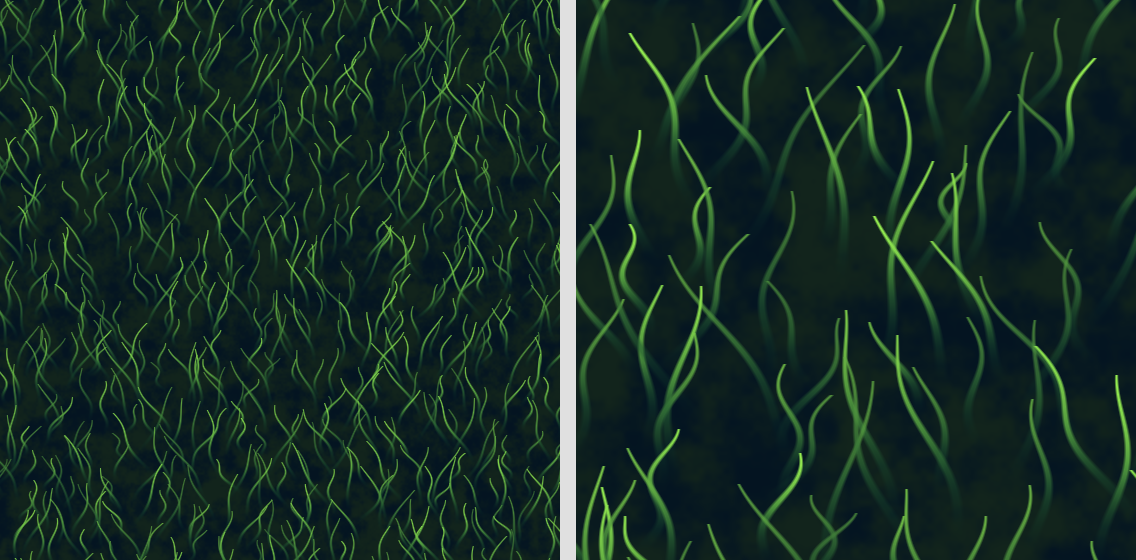
Left, the full canvas; right, a detail of the centre.
Write a Shadertoy shader that draws this texture.

```glsl
#define DENSITY 26.0
#define MIN_HEIGHT 0.055
#define MAX_HEIGHT 0.132
#define MAX_LEAN 0.68
#define SWAY 0.0058
#define ROOT_WIDTH 0.0036
#define TIP_WIDTH 0.0007
#define SOIL_SCALE 34.0

const vec3 SOIL_BLUE  = vec3(0.015, 0.080, 0.130);
const vec3 SOIL_OLIVE = vec3(0.070, 0.140, 0.108);
const vec3 ROOT_TEAL  = vec3(0.060, 0.240, 0.175);
const vec3 STEM_GREEN = vec3(0.230, 0.500, 0.220);
const vec3 TIP_LIME   = vec3(0.600, 0.950, 0.320);

// Integer hash: three random values in 0..1 per cell and layer
vec3 hash3(vec2 cell, int layer) {
    uvec3 v = uvec3(ivec3(ivec2(cell), layer)) * 1664525u + 1013904223u;
    v.x += v.y * v.z; v.y += v.z * v.x; v.z += v.x * v.y;
    v ^= v >> 16u;
    v.x += v.y * v.z; v.y += v.z * v.x; v.z += v.x * v.y;
    return vec3(v >> 8u) / 16777216.0;
}

float valueNoise(vec2 p, int layer) {
    vec2 i = floor(p), f = fract(p);
    f = f * f * (3.0 - 2.0 * f);
    float low  = mix(hash3(i, layer).x, hash3(i + vec2(1, 0), layer).x, f.x);
    float high = mix(hash3(i + vec2(0, 1), layer).x, hash3(i + vec2(1, 1), layer).x, f.x);
    return mix(low, high, f.y);
}

// Mottled dark ground
vec3 soil(vec2 p) {
    float sum = 0.0, weight = 0.5, scale = SOIL_SCALE;
    for (int octave = 0; octave < 4; octave++) {
        sum += weight * valueNoise(p * scale, 10 + octave);
        weight *= 0.6;
        scale *= 2.0;
    }
    return mix(SOIL_BLUE, SOIL_OLIVE, smoothstep(0.25, 0.8, sum));
}

// Colour and opacity of the blade rooted in a cell
vec4 blade(vec2 p, vec2 cell, float pixel) {
    vec3 place = hash3(cell, 1), form = hash3(cell, 2);
    vec2 rel = p - (cell + place.xy) / DENSITY;
    float height = mix(MIN_HEIGHT, MAX_HEIGHT, place.z);
    float t = rel.y / height;
    if (t < 0.0 || t > 1.0) return vec4(0.0);

    // Leaning, swaying centre line and its slope
    float lean = (form.x * 2.0 - 1.0) * MAX_LEAN;
    float waves = mix(5.0, 9.0, fract(form.y * 7.0));
    float phase = form.y * 6.2832 + t * waves;
    float centre = lean * rel.y + SWAY * sin(phase);
    float slope = lean + SWAY * waves / height * cos(phase);
    float dist = abs(rel.x - centre) / sqrt(1.0 + slope * slope);

    // Broad soft root, thin sharp tip
    float width = mix(ROOT_WIDTH, TIP_WIDTH, pow(t, 0.75));
    float edge = pixel + width * 0.7;
    float cover = clamp((width - dist) / edge + 0.5, 0.0, 1.0);
    float vigour = mix(0.4, 1.0, form.z);
    float alpha = cover * smoothstep(0.0, 0.6, t) * mix(0.5, 1.0, vigour);

    vec3 tint = mix(ROOT_TEAL, STEM_GREEN, smoothstep(0.05, 0.6, t) * vigour);
    tint = mix(tint, TIP_LIME, smoothstep(0.3, 1.0, t) * vigour);
    return vec4(tint, alpha);
}

void mainImage(out vec4 fragColor, in vec2 fragCoord) {
    float pixel = 1.0 / iResolution.y;
    vec2 p = fragCoord * pixel;
    vec3 color = soil(p);

    // Blades from far rows to near rows
    vec2 home = floor(p * DENSITY);
    for (int row = 0; row >= -4; row--) {
        for (int column = -3; column <= 3; column++) {
            vec4 layer = blade(p, home + vec2(column, row), pixel);
            color = mix(color, layer.rgb, layer.a);
        }
    }
    fragColor = vec4(color, 1.0);
}
```
